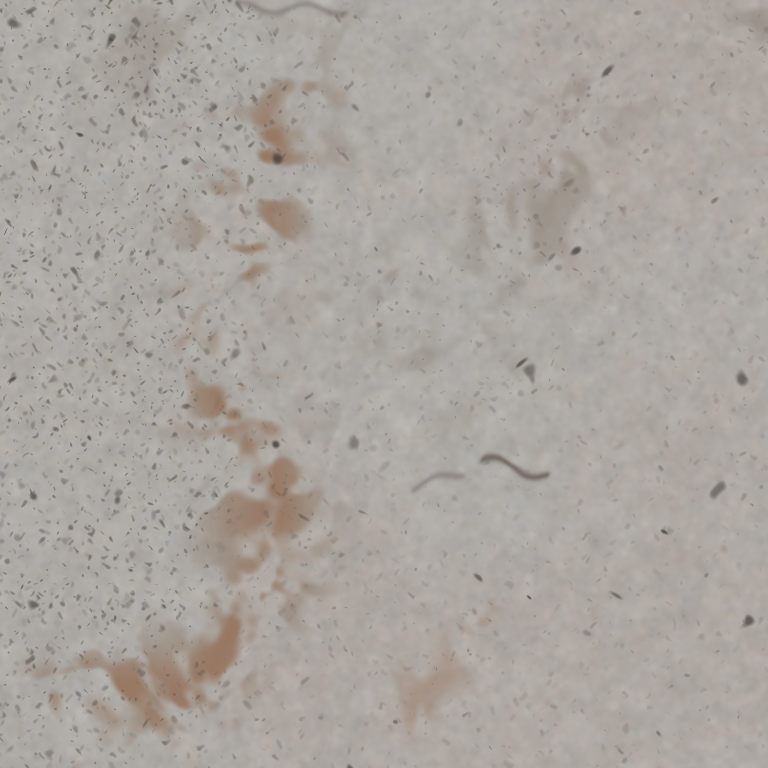
Give the GLSL for this texture, as a Shadertoy shader.

```glsl
vec2 hash2(vec2 p) {
    vec3 q = fract(p.xyx * vec3(0.1031, 0.1030, 0.0973));
    q += dot(q, q.yzx + 33.33);
    return fract((q.xx + q.yz) * q.zy);
}

// Cellular noise: soft bumps of random sign, centred on zero
float cloud(vec2 p) {
    vec2 cell = floor(p);
    float sum = 0.0;
    for (int j = -1; j <= 1; j++)
    for (int i = -1; i <= 1; i++) {
        vec2 id = cell + vec2(i, j);
        vec2 d = p - id - hash2(id + 17.0);
        float bump = max(0.0, 1.0 - dot(d, d));
        sum += (hash2(id + 91.0).x - 0.5) * bump * bump * bump;
    }
    return 2.0 * sum;
}

// Scattered elongated specks, one candidate per cell
float specks(vec2 p, float density, float minRadius, float maxRadius) {
    p += 0.13 * sin(p.yx * 4.3 + 1.7 * sin(p * 1.9));
    vec2 cell = floor(p);
    float cover = 0.0;
    for (int j = -1; j <= 1; j++)
    for (int i = -1; i <= 1; i++) {
        vec2 id = cell + vec2(i, j);
        vec2 shape = hash2(id + 43.0);
        vec2 chance = hash2(id + 137.0);
        vec2 d = p - id - hash2(id + 7.0);
        float angle = 0.3 + 2.4 * (shape.x - 0.5);
        d = mat2(cos(angle), -sin(angle), sin(angle), cos(angle)) * d;
        d.x *= 1.0 + 0.9 * shape.y;
        float radius = mix(minRadius, maxRadius, chance.y * chance.y);
        float present = smoothstep(chance.x, chance.x + 0.08, density);
        float strength = mix(0.3, 1.0, fract(shape.y * 7.0 + chance.y));
        float body = 1.0 - smoothstep(radius * 0.25, radius, length(d));
        cover = max(cover, present * strength * body);
    }
    return cover;
}

float segment(vec2 p, vec2 a, vec2 b) {
    vec2 ab = b - a;
    return length(p - a - ab * clamp(dot(p - a, ab) / dot(ab, ab), 0.0, 1.0));
}

float glow(float dist, float width) {
    return exp(-dist * dist / (width * width));
}

void mainImage(out vec4 fragColor, in vec2 fragCoord) {
    vec2 uv = fragCoord / iResolution.xy;
    vec2 warped = uv + 0.035 * vec2(cloud(uv * 9.0), cloud(uv * 9.0 + 40.0));

    // Pale ground with broad drifts and fine mottling
    float broad = cloud(uv * 4.0 + 3.0);
    vec3 color = mix(vec3(0.683, 0.673, 0.655), vec3(0.684, 0.660, 0.638),
                     smoothstep(-0.3, 0.5, broad));
    color += 0.018 * cloud(uv * 34.0) + 0.020 * cloud(uv * 85.0 + 9.0);
    color += 0.012 * cloud(uv * 150.0 + 5.0);
    color += vec3(0.008, 0.0, -0.008) * cloud(uv * 60.0 + 21.0);

    // Rust seam winding down the left of centre
    vec2 seam[6] = vec2[6](vec2(0.38, 0.86), vec2(0.27, 0.64), vec2(0.29, 0.48),
                           vec2(0.38, 0.27), vec2(0.24, 0.11), vec2(0.10, 0.06));
    float seamDist = 1.0;
    for (int i = 0; i < 5; i++)
        seamDist = min(seamDist, segment(warped, seam[i], seam[i + 1]));
    float rustZone = glow(seamDist, 0.048);
    rustZone = max(rustZone, 0.5 * glow(segment(warped, vec2(0.64, 0.24), vec2(0.54, 0.09)), 0.025));

    // Tan clouds at the upper right and around the centre
    float tanZone = glow(segment(warped, vec2(0.68, 0.70), vec2(0.79, 0.85)), 0.075);
    tanZone = max(tanZone, glow(length(warped - vec2(0.97, 0.95)), 0.055));
    tanZone = max(tanZone, 0.65 * glow(segment(warped, vec2(0.46, 0.64), vec2(0.62, 0.52)), 0.075));
    tanZone = max(tanZone, 0.6 * glow(segment(warped, vec2(0.18, 0.93), vec2(0.32, 0.87)), 0.08));
    tanZone = max(tanZone, 0.75 * glow(seamDist, 0.10));

    float patchy = cloud(warped * 23.0) + 0.6 * cloud(warped * 50.0 + 8.0);
    float stain = smoothstep(-0.15, 0.75, patchy);
    color = mix(color, vec3(0.55, 0.51, 0.46), 0.65 * tanZone * stain);
    color = mix(color, vec3(0.59, 0.45, 0.36), 0.85 * rustZone * stain);

    // Dense grains on the left, thinning across the seam
    float grainy = 1.0 - smoothstep(0.18, 0.38, uv.x + 0.12 * broad + 0.05 * cloud(uv * 11.0));
    grainy *= mix(0.6, 1.0, smoothstep(0.02, 0.28, uv.y));
    float clustered = max(grainy, 0.45 * max(rustZone, tanZone));
    float fine = specks(uv * 76.0, 0.10 + 0.62 * clustered, 0.18, 0.50);
    float medium = specks(uv * 55.0 + 31.0, 0.04 + 0.48 * clustered, 0.16, 0.46);
    float faint = specks(uv * 62.0 + 83.0, 0.32, 0.20, 0.50);
    color = mix(color, vec3(0.50, 0.46, 0.43), 0.38 * faint);
    color = mix(color, vec3(0.38, 0.35, 0.32), mix(0.42, 0.62, grainy) * fine);
    color = mix(color, vec3(0.36, 0.33, 0.30), mix(0.50, 0.65, grainy) * medium);

    // Sparse dark flecks everywhere
    float flecks = specks(uv * 27.0 + 57.0, 0.11 + 0.10 * clustered, 0.12, 0.36);
    color = mix(color, vec3(0.27, 0.25, 0.24), 0.82 * flecks);

    // Short curved hairlines
    vec2 bent = uv + vec2(0.0, 0.006 * sin(uv.x * 75.0)) + 0.004 * cloud(uv * 40.0);
    float hairline = glow(segment(bent, vec2(0.63, 0.402), vec2(0.71, 0.380)), 0.0045);
    hairline = max(hairline, 0.5 * glow(segment(bent, vec2(0.54, 0.365), vec2(0.60, 0.385)), 0.005));
    hairline = max(hairline, 0.5 * glow(segment(bent, vec2(0.31, 0.990), vec2(0.45, 0.988)), 0.005));
    color = mix(color, vec3(0.38, 0.33, 0.30), 0.7 * hairline);

    fragColor = vec4(color, 1.0);
}
```
